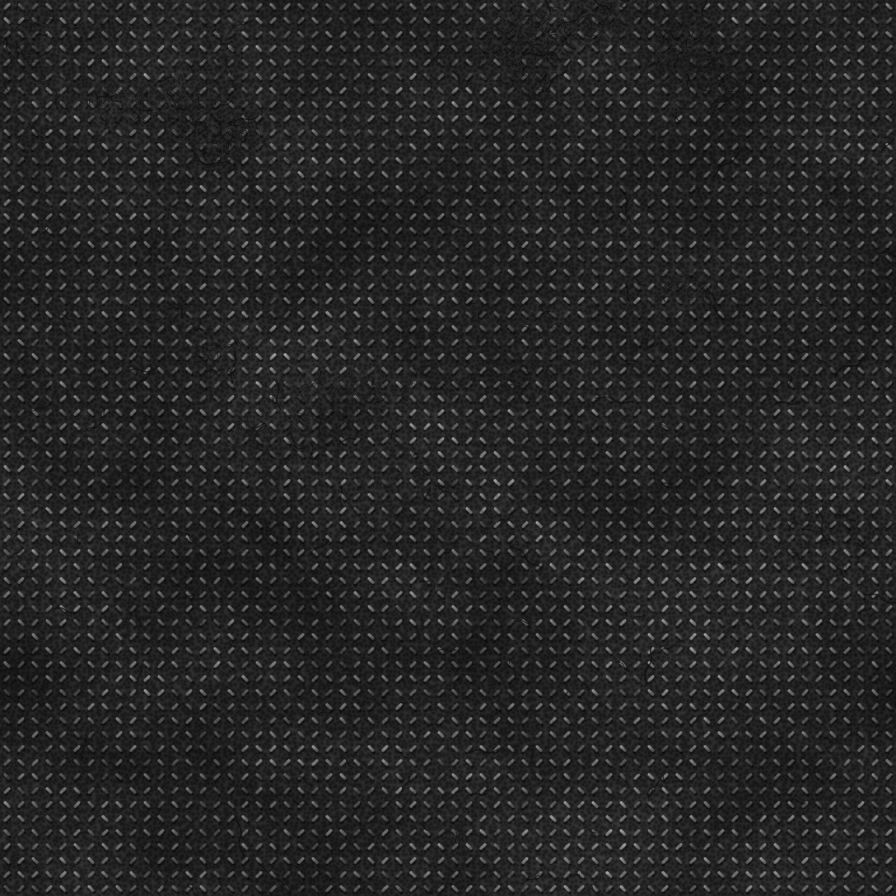
Reproduce this texture procedurally as a Shadertoy shader.

```glsl
// Dark rubber tread mat: a 64 by 64 grid of small raised studs whose diagonal
// flips from cell to cell. Layered sines make soft stains, cellular noise makes
// grain and creases, and short random strokes make dark scratches.

const float STUDS = 64.0;
const float TAU = 6.2832;
const vec3 RUBBER = vec3(0.138);
const vec3 STUD_TOP = vec3(0.37);
const vec3 SHADOW = vec3(0.075);
const vec3 SCRATCH = vec3(0.045);

float hash(vec2 p, float seed) {
    vec3 q = fract(vec3(p.xyx) * vec3(0.1031, 0.1030, 0.0973) + seed * 0.137);
    q += dot(q, q.yzx + 33.33);
    return fract((q.x + q.y) * q.z);
}

// Distances to the nearest and second nearest scattered points
vec2 cellular(vec2 p, float seed) {
    vec2 id = floor(p), nearest = vec2(8.0);
    for (int y = -1; y <= 1; y++)
    for (int x = -1; x <= 1; x++) {
        vec2 cell = id + vec2(x, y);
        float d = length(cell + vec2(hash(cell, seed), hash(cell, seed + 5.0)) - p);
        nearest = d < nearest.x ? vec2(d, nearest.x) : vec2(nearest.x, min(nearest.y, d));
    }
    return nearest;
}

// Smooth warped waves, roughly -1 to 1, seamless over the canvas
float stains(vec2 p, float seed) {
    float sum = 0.0, weight = 0.5;
    vec2 warp = vec2(0.0);
    for (float i = 1.0; i < 5.0; i++) {
        vec2 phase = vec2(hash(vec2(i, 1.0), seed), hash(vec2(i, 2.0), seed)) * TAU;
        vec2 wave = sin(TAU * p.yx * (i * 2.0 - 1.0) + phase + warp);
        sum += weight * sin(TAU * p.x * i + phase.y + wave.x * 1.3)
                      * cos(TAU * p.y * (i + 1.0) + phase.x + wave.y * 1.3);
        warp += wave * 0.8;
        weight *= 0.8;
    }
    return sum;
}

// Distance to a straight stroke with round ends, centred on the origin
float capsule(vec2 p, vec2 dir, float halfLength) {
    float along = clamp(dot(p, dir), -halfLength, halfLength);
    return length(p - dir * along);
}

float fill(float d, float soft) {
    return 1.0 - smoothstep(-soft, soft, d);
}

// Thin random strokes, one per cell, kept with the given chance
float scratches(vec2 p, float scale, float width, float chance, float pixel, float seed) {
    vec2 g = p * scale, id = floor(g);
    float ink = 0.0;
    for (int y = -1; y <= 1; y++)
    for (int x = -1; x <= 1; x++) {
        vec2 cell = id + vec2(x, y);
        vec2 center = cell + vec2(hash(cell, seed), hash(cell, seed + 1.0));
        float angle = hash(cell, seed + 2.0) * TAU;
        vec2 dir = vec2(cos(angle), sin(angle));
        vec2 offset = g - center;
        offset += vec2(-dir.y, dir.x) * 0.05 * sin(dot(offset, dir) * 9.0);
        float d = capsule(offset, dir, 0.2 + 0.4 * hash(cell, seed + 3.0)) / scale;
        ink = max(ink, fill(d - width, pixel) * step(hash(cell, seed + 4.0), chance));
    }
    return ink;
}

// Adds one stud with its cast shadow and a sloped highlight
vec3 addStud(vec3 base, vec2 p, float wear, float pixel) {
    vec2 g = p * STUDS, id = floor(g), q = fract(g) - 0.5;
    float flip = mod(id.x + id.y, 2.0) * 2.0 - 1.0;
    vec2 dir = vec2(1.0, flip) * 0.7071;
    float soft = max(0.06, pixel * STUDS * 0.6);
    float body = capsule(q - vec2(0.0, 0.03), dir, 0.19) - 0.105;
    float shade = capsule(q + vec2(-0.03, 0.10), dir, 0.22) - 0.13;
    float slope = clamp(0.75 + dot(q, vec2(-0.5, 1.2)), 0.35, 1.1);
    float polish = 0.72 + 0.5 * hash(id, 8.0) - 0.4 * wear;
    vec3 color = mix(base, SHADOW, 0.75 * fill(shade, soft * 1.3));
    return mix(color, STUD_TOP * polish * (0.4 + 0.8 * slope), fill(body, soft));
}

void mainImage(out vec4 fragColor, in vec2 fragCoord) {
    vec2 uv = fragCoord / iResolution.xy;
    float pixel = 1.0 / iResolution.y;

    // Stains and worn zones; the upper half is worn most
    float stain = stains(uv, 3.0);
    float wear = smoothstep(0.15, 0.8, stains(uv + 0.2, 11.0)) * smoothstep(0.3, 0.75, uv.y);

    // Rubber with studs
    vec3 color = addStud(RUBBER, uv, wear, pixel);

    // Grain and broad tone
    float grain = cellular(uv * 210.0, 1.0).x - 0.48;
    float mottle = cellular(uv * 75.0, 2.0).x - 0.48;
    color += 0.10 * grain + 0.035 * mottle;
    color *= 1.0 + 0.22 * clamp(stain, -1.3, 0.8);

    // Creases and scratches
    vec2 crease = cellular(uv * 85.0 + 0.6 * sin(uv.yx * 190.0), 4.0);
    float creaseLine = fill(crease.y - crease.x - 0.05, 0.07);
    color = mix(color, SCRATCH, creaseLine * (0.12 + 0.5 * wear));
    float cuts = scratches(uv, 26.0, 0.0008, 0.03 + 0.5 * wear, pixel, 20.0);
    cuts = max(cuts, scratches(uv, 55.0, 0.0006, 0.04 + 0.6 * wear, pixel, 30.0));
    color = mix(color, SCRATCH, 0.75 * cuts);

    fragColor = vec4(clamp(color, 0.0, 1.0), 1.0);
}
```
